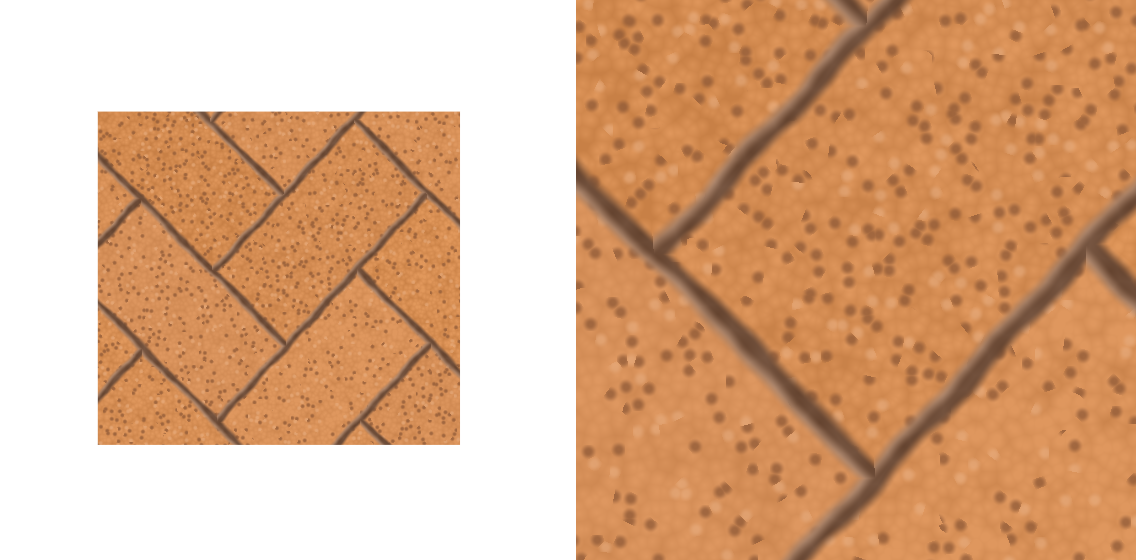
Left, the full canvas; right, a detail of the centre.
Give the GLSL for this texture, as a WebGL 1 fragment shader.

```glsl
precision highp float;
// Draws a panel of speckled orange clay pavers in diagonal herringbone, centred on white.
uniform vec2 u_resolution;

// Layout, in canvas units
const vec2 PANEL_MIN = vec2(0.1745, 0.2057);
const vec2 PANEL_MAX = vec2(0.8216, 0.8008);
const vec2 CORNER = vec2(0.3805, 0.5143);    // one paver corner
const vec2 AXIS_P = vec2(0.1257, 0.1367);    // one paver width, rising
const vec2 AXIS_Q = vec2(0.1309, -0.1315);   // one paver width, falling
const float PAVER_WIDTH = 0.186;

// Joints, in paver widths
const float JOINT_HALF = 0.036;
const float JOINT_SOFT = 0.020;
const float JOINT_WOBBLE = 0.007;

// Grain cells across the canvas
const float FINE_CELLS = 130.0;
const float COARSE_CELLS = 58.0;
const float SPECK_CELLS = 104.0;
const float SPECK_SHARE = 0.24;

const vec3 WHITE = vec3(1.0);
const vec3 CLAY_LIGHT = vec3(0.885, 0.595, 0.355);
const vec3 CLAY_DEEP = vec3(0.775, 0.490, 0.255);
const vec3 CLAY_PINK = vec3(0.850, 0.590, 0.410);
const vec3 SPECK_DARK = vec3(0.560, 0.350, 0.215);
const vec3 SPECK_PALE = vec3(0.910, 0.680, 0.500);
const vec3 JOINT_LIGHT = vec3(0.650, 0.500, 0.400);
const vec3 JOINT_DARK = vec3(0.430, 0.300, 0.220);

const float TAU = 6.2831853;

float hash(vec2 p) {
  return fract(sin(dot(p, vec2(127.1, 311.7))) * 43758.547);
}

// Wrapping cellular noise: distance to the nearest seed, and that seed's random value
vec2 cellular(vec2 uv, float cells) {
  vec2 p = uv * cells;
  vec2 base = floor(p);
  vec2 nearest = vec2(9.0, 0.0);
  for (int y = -1; y <= 1; y++) {
    for (int x = -1; x <= 1; x++) {
      vec2 cell = base + vec2(float(x), float(y));
      vec2 id = mod(cell, cells);
      vec2 seed = cell + vec2(hash(id), hash(id + 17.3));
      float d = distance(p, seed);
      if (d < nearest.x) nearest = vec2(d, hash(id + 41.9));
    }
  }
  return nearest;
}

// Soft blotches from layered sines of whole frequency, about -1 to 1
float mottle(vec2 uv) {
  vec2 t = uv * TAU;
  float warp = sin(dot(t, vec2(5.0, -4.0)) + 1.3);
  return 0.4 * sin(dot(t, vec2(7.0, 9.0)) + 2.0 * warp)
       + 0.35 * sin(dot(t, vec2(-16.0, 11.0)) + 1.7 * warp + 2.1)
       + 0.25 * sin(dot(t, vec2(23.0, 27.0)) - 2.0 * warp + 4.0);
}

// Herringbone of 2:1 pavers: x = signed distance from the joint centre
// (negative beside a far edge), yz = paver identity
vec3 herringbone(vec2 p) {
  vec2 cell = floor(p);
  vec2 f = p - cell;
  float k = mod(cell.x + cell.y, 4.0);
  bool rising = k < 1.5;
  float part = rising ? k : k - 2.0;
  vec2 local = (rising ? f : f.yx) + vec2(part, 0.0);
  vec2 id = cell - (rising ? vec2(part, 0.0) : vec2(0.0, part));
  float near = min(local.x, local.y);
  float far = min(2.0 - local.x, 1.0 - local.y);
  return vec3(near < far ? near : -far, id);
}

vec3 clay(vec2 uv, vec2 id, float blotch) {
  float tone = hash(id + 5.7);
  float fine = cellular(uv, FINE_CELLS).x;
  float coarse = cellular(uv, COARSE_CELLS).x;
  float shade = 0.45 + 0.75 * (fine - 0.45) + 0.5 * (coarse - 0.45)
              + 0.2 * blotch + 0.35 * (tone - 0.5);
  vec3 color = mix(CLAY_LIGHT, CLAY_DEEP, clamp(shade, 0.0, 1.0));
  color = mix(color, CLAY_PINK, 0.4 * hash(id + 23.1));
  // Burnt and pale specks, denser on some pavers
  vec2 speck = cellular(uv, SPECK_CELLS);
  float spot = 1.0 - smoothstep(0.12, 0.55, speck.x);
  float share = SPECK_SHARE * (0.6 + 0.8 * tone) + 0.06 * blotch;
  color = mix(color, SPECK_DARK, 0.75 * spot * step(speck.y, share));
  return mix(color, SPECK_PALE, 0.6 * spot * step(0.86, speck.y));
}

void main() {
  vec2 uv = gl_FragCoord.xy / u_resolution;
  float pixel = 1.0 / min(u_resolution.x, u_resolution.y);
  float blotch = mottle(uv);

  // Canvas to paver coordinates
  vec2 d = uv - CORNER;
  float det = AXIS_P.x * AXIS_Q.y - AXIS_P.y * AXIS_Q.x;
  vec2 p = vec2(d.x * AXIS_Q.y - d.y * AXIS_Q.x,
                AXIS_P.x * d.y - AXIS_P.y * d.x) / det;
  p += JOINT_WOBBLE * sin(TAU * (uv.yx * vec2(13.0, 11.0) + uv * 6.0));
  vec3 paver = herringbone(p);

  // Joint: pale mortar on the left, shadow on the right
  float soft = max(JOINT_SOFT, pixel / PAVER_WIDTH);
  float halfWidth = JOINT_HALF + 0.007 * blotch;
  float joint = 1.0 - smoothstep(halfWidth - soft, halfWidth + soft, abs(paver.x));
  vec3 mortar = mix(JOINT_LIGHT, JOINT_DARK, smoothstep(-0.030, 0.008, paver.x + 0.008 * blotch));
  mortar += 0.08 * (cellular(uv, COARSE_CELLS).x - 0.45);
  vec3 color = mix(clay(uv, paver.yz, blotch), mortar, joint);

  // White surround
  vec2 inset = min(uv - PANEL_MIN, PANEL_MAX - uv);
  float panel = smoothstep(-0.5 * pixel, 0.5 * pixel, min(inset.x, inset.y));
  gl_FragColor = vec4(mix(WHITE, color, panel), 1.0);
}
```
